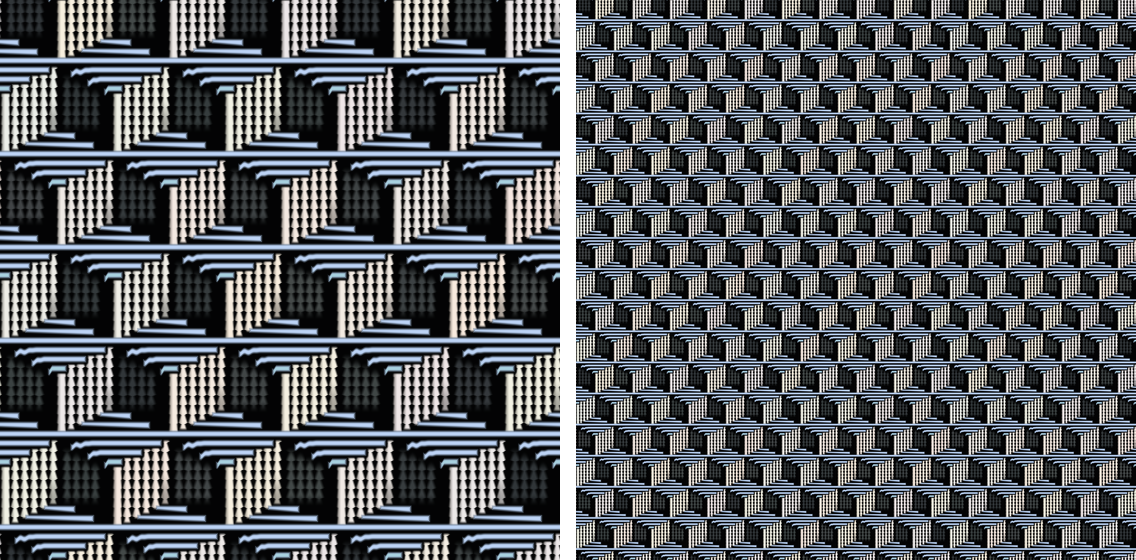
Left: one tile. Right: repeated 3 by 3.
A WebGL 2 fragment shader for this pattern:

```glsl
#version 300 es
precision highp float;
// Staggered rows of stepped blue bars around toothed ivory columns and dim grey columns on black.
uniform vec2 u_resolution;
out vec4 fragColor;

const float UNITS = 60.0;             // grid units across the canvas
const vec2 REPEAT = vec2(12.0, 10.0); // one repeat: 5 across, 6 rows down
const vec2 ORIGIN = vec2(0.59, 6.48);

const vec3 BLACK = vec3(0.01, 0.012, 0.014);
const vec3 CHARCOAL = vec3(0.27, 0.295, 0.30);
const vec3 SKY = vec3(0.74, 0.83, 0.965);
const vec3 AQUA = vec3(0.66, 0.82, 0.88);
const vec3 STEEL = vec3(0.46, 0.53, 0.62);
const vec3 IVORY = vec3(0.95, 0.925, 0.89);
const vec3 STONE = vec3(0.57, 0.55, 0.52);

float hash(vec2 p) {
    return fract(sin(dot(p, vec2(127.1, 311.7))) * 43758.5453);
}

// Signed horizontal offset that wraps within one repeat
float wrapOffset(float x, float center) {
    return mod(x - center + 0.5 * REPEAT.x, REPEAT.x) - 0.5 * REPEAT.x;
}

float inside(float distance, float soft) {
    return 1.0 - smoothstep(-soft, soft, distance);
}

float span(float v, float low, float high, float soft) {
    return smoothstep(low - soft, low + soft, v) * inside(v - high, soft);
}

float boxDistance(vec2 p, vec2 halfSize) {
    vec2 d = abs(p) - halfSize;
    return length(max(d, 0.0)) + min(max(d.x, d.y), 0.0);
}

// Upper bar whose left end droops in a ripple
float droopBar(vec2 p, float halfLength) {
    float droop = 1.0 - smoothstep(-halfLength, -0.5 * halfLength, p.x);
    p.y -= droop * (0.32 + 0.14 * sin(p.x * 6.2832));
    return boxDistance(p, vec2(halfLength, 0.31));
}

// Lower bar that thickens and tips toward its right end
float wedgeBar(vec2 p, float halfLength) {
    float along = clamp(p.x / halfLength, -1.0, 1.0);
    p.y -= 0.08 * along;
    return boxDistance(p, vec2(halfLength, 0.27 + 0.07 * along));
}

// Stack of small triangles, one per unit
float toothWidth(float y, float narrow, float wide) {
    float t = fract(y);
    return mix(narrow, wide, t * (1.0 - smoothstep(0.78, 1.0, t)) * 1.25);
}

void main() {
    vec2 uv = gl_FragCoord.xy / u_resolution;
    vec2 p = vec2(uv.x, 1.0 - uv.y) * UNITS - ORIGIN;
    float soft = max(0.15, UNITS / min(u_resolution.x, u_resolution.y));

    // Rows, each shifted by half a repeat
    float row = floor(p.y / REPEAT.y);
    float y = p.y - row * REPEAT.y;
    float shifted = p.x - 0.5 * REPEAT.x * mod(row, 2.0);
    float x = mod(shifted + 1.0, REPEAT.x) - 1.0;
    vec2 cell = mod(vec2(floor((shifted + 1.0) / REPEAT.x), row), vec2(5.0, 6.0));
    float tone = hash(cell) - 0.5;
    vec3 tint = 1.0 + 0.05 * vec3(tone, hash(cell + 7.3) - 0.5, -tone);

    // Upper bars form an inverted stepped pyramid
    float upper = 100.0;
    for (int i = 1; i <= 3; i++) {
        float level = float(i);
        vec2 q = vec2(wrapOffset(x, -0.15 * level), y - level);
        upper = min(upper, droopBar(q, 6.8 - 1.95 * level));
    }

    // Lower bars form an upright stepped pyramid
    float lower = 100.0;
    for (int i = 1; i <= 2; i++) {
        float level = float(i);
        vec2 q = vec2(wrapOffset(x, 5.8), y - REPEAT.y + level);
        lower = min(lower, wedgeBar(q, 5.65 - 2.0 * level));
    }
    float rail = min(y, REPEAT.y - y) - 0.31;

    // Dim columns
    vec3 color = BLACK;
    float dimIndex = clamp(round(x - 6.6), 0.0, 3.0);
    float dimX = x - 6.6 - dimIndex;
    float dim = inside(abs(dimX) - toothWidth(y, 0.15, 0.44), 0.24);
    dim *= span(y, 2.0 + 0.5 * dimIndex, 7.1, 0.7);
    color = mix(color, CHARCOAL * tint, dim * (0.85 + 0.3 * tone));

    // Ivory columns, the first one broad and nearly solid
    float index = clamp(round(x / 1.02), 0.0, 5.0);
    float columnX = x - 1.02 * index;
    float width = index < 0.5 ? toothWidth(y, 0.38, 0.45) : toothWidth(y, 0.2, 0.45);
    float column = inside(abs(columnX) - width, soft);
    column *= span(y, 3.0 - 0.45 * index, 10.0 - 0.5 * index, 0.2);
    column *= 1.0 - inside(upper - 0.25, soft);
    float fade = 1.0 - 0.3 * smoothstep(4.4, 5.0, x) * smoothstep(4.0, 7.0, y);
    vec3 ivory = mix(STONE, IVORY, smoothstep(-0.5, 0.02, columnX));
    color = mix(color, ivory * tint * fade, column);

    // Blue bars with darker rims
    float bars = min(rail, min(upper, lower));
    float core = 1.0 - smoothstep(-0.24, 0.0, bars);
    vec3 blue = mix(SKY, AQUA, span(y, 2.6, 3.7, 0.3));
    color = mix(color, mix(STEEL, blue, core), inside(bars, soft));

    fragColor = vec4(clamp(color, 0.0, 1.0), 1.0);
}
```
